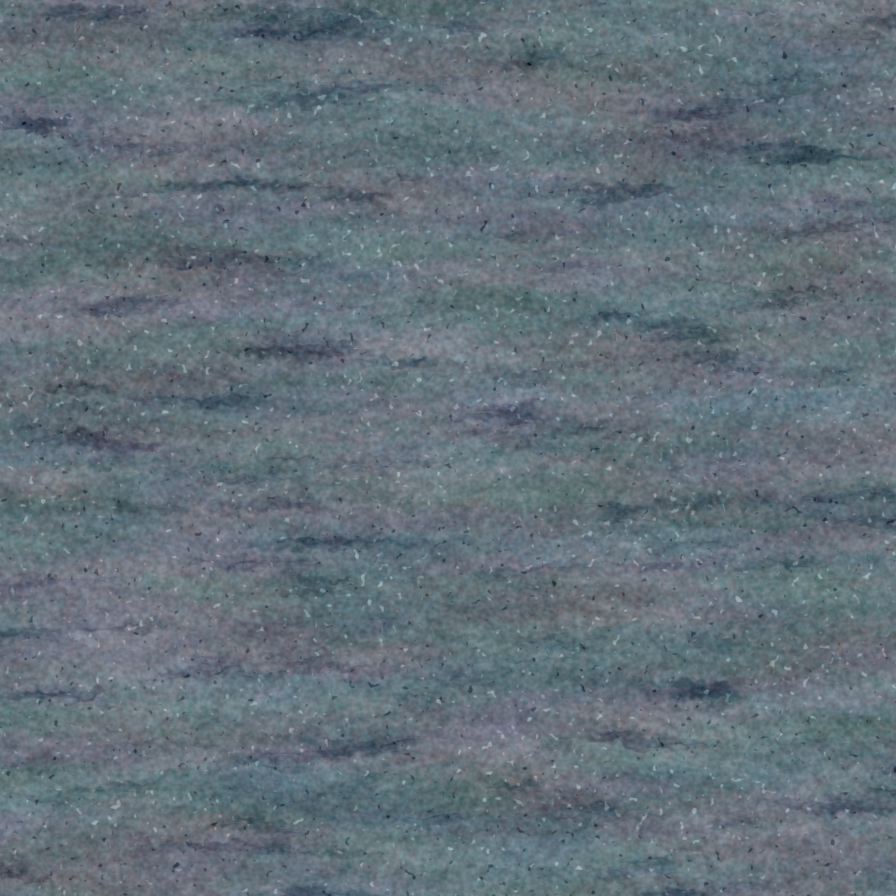
A Shadertoy shader for this texture:

```glsl
vec2 hash22(vec2 p) {
    vec3 q = fract(p.xyx * vec3(0.1031, 0.1030, 0.0973));
    q += dot(q, q.yzx + 33.33);
    return fract((q.xx + q.yz) * q.zy);
}

float cornerSlope(vec2 cell, vec2 offset) {
    float angle = 6.2832 * hash22(cell).x;
    return dot(vec2(cos(angle), sin(angle)), offset);
}

// Signed gradient noise, roughly -0.7 to 0.7
float gradientNoise(vec2 p) {
    vec2 i = floor(p), f = p - i;
    vec2 w = f * f * f * (f * (f * 6.0 - 15.0) + 10.0);
    vec2 e = vec2(1.0, 0.0);
    float low = mix(cornerSlope(i, f), cornerSlope(i + e, f - e), w.x);
    float high = mix(cornerSlope(i + e.yx, f - e.yx), cornerSlope(i + 1.0, f - 1.0), w.x);
    return mix(low, high, w.y);
}

float fbm(vec2 p, int octaves, float gain) {
    float sum = 0.0, amplitude = 1.0;
    for (int i = 0; i < octaves; i++) {
        sum += amplitude * gradientNoise(p);
        p = p * 2.03 + vec2(17.3, 41.7);
        amplitude *= gain;
    }
    return sum;
}

vec2 rotate(vec2 p, float angle) {
    float c = cos(angle), s = sin(angle);
    return vec2(c * p.x - s * p.y, s * p.x + c * p.y);
}

// Irregular grain from two octaves turned against each other
float grain(vec2 p, float frequency) {
    float coarse = gradientNoise(rotate(p, 0.6) * frequency + 210.0);
    float fine = gradientNoise(rotate(p, 1.3) * frequency * 1.8 + 350.0);
    return coarse + 0.8 * fine;
}

// Flecks of uneven shape where the grain peaks
float flecks(vec2 p, float frequency, float threshold) {
    return smoothstep(threshold, threshold + 0.4, grain(p, frequency));
}

void mainImage(out vec4 fragColor, in vec2 fragCoord) {
    vec2 uv = fragCoord / iResolution.y;

    const vec3 teal = vec3(0.372, 0.458, 0.482);
    const vec3 mauve = vec3(0.430, 0.446, 0.490);
    const vec3 streakShade = vec3(0.165, 0.155, 0.130);
    const vec3 paleFleck = vec3(0.17, 0.18, 0.17);
    const vec3 darkFleck = vec3(0.17, 0.17, 0.16);

    // Slightly wavy bands with crumbled edges
    float wave = 0.007 * fbm(uv * vec2(4.0, 9.0) + 3.0, 2, 0.5);
    float crumble = 0.008 * fbm(uv * vec2(60.0, 85.0) + 31.0, 2, 0.7);
    vec2 bandUv = uv + vec2(2.0 * crumble, wave + crumble);

    // Drifting hue and broad brightness
    float hue = fbm(bandUv * vec2(3.0, 13.0) + 20.0, 5, 0.65);
    vec3 color = mix(teal, mauve, smoothstep(-0.5, 0.5, hue));
    color += 0.085 * fbm(bandUv * vec2(3.0, 15.0) + 50.0, 5, 0.6);
    color.b += 0.035 * fbm(bandUv * vec2(4.0, 19.0) + 90.0, 4, 0.6);

    // Dark elongated streaks
    float streak = fbm(bandUv * vec2(4.5, 26.0) + 130.0, 5, 0.55);
    color -= streakShade * smoothstep(0.1, 0.8, streak);

    // Mottling, fine grain and faint colour noise
    color += 0.06 * fbm(rotate(uv, 0.15) * vec2(28.0, 52.0) + 170.0, 3, 0.7);
    color += 0.075 * grain(uv, 115.0);
    float tint = grain(uv + 1.7, 75.0);
    color += 0.025 * tint * vec3(1.0, -0.3, -0.6);

    // Pale and dark flecks, gathered in patches
    float patches = fbm(uv * vec2(6.0, 14.0) + 300.0, 3, 0.6);
    color += paleFleck * flecks(uv + 3.1, 95.0, 0.42 - 0.25 * patches);
    color -= darkFleck * flecks(uv + 5.3, 100.0, 0.46 + 0.2 * patches);

    fragColor = vec4(clamp(color, 0.0, 1.0), 1.0);
}
```
